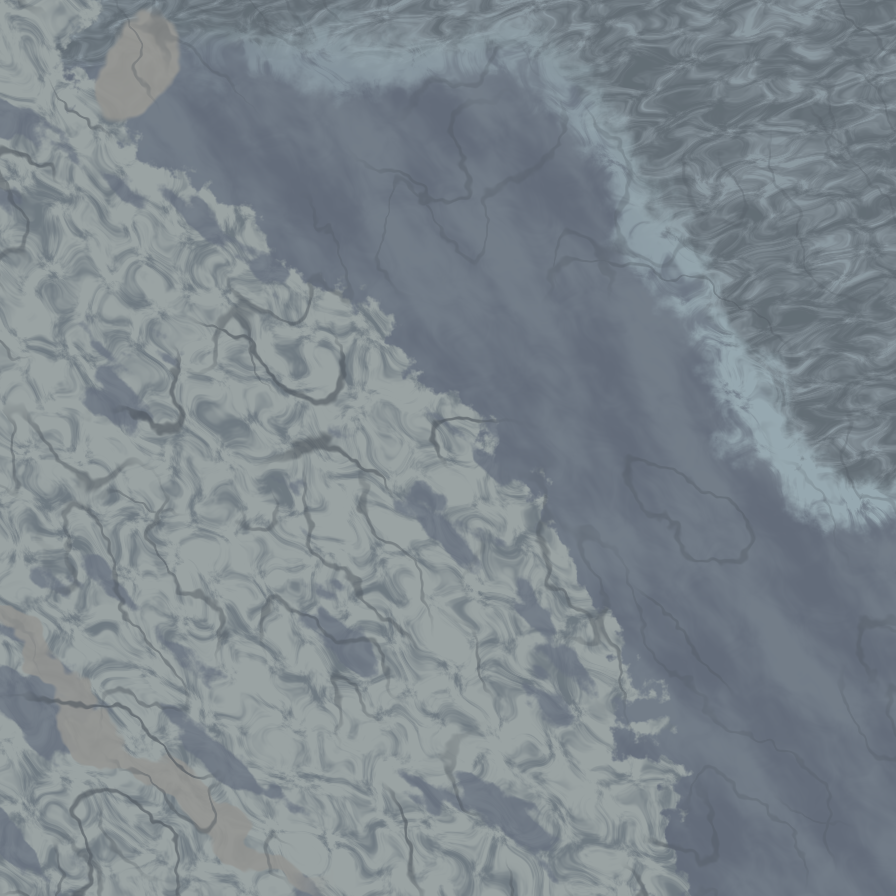
Write a WebGL 1 fragment shader that draws this texture.

```glsl
precision highp float;
// Weathered slate: a pale crusted slope, a smooth dark band and a bluish lace vein.

uniform vec2 u_resolution;

#define GRAIN_SCALE 34.0
#define GRAIN_WARP 0.9
#define EDGE_ROUGHNESS 0.085
#define EDGE_SOFTNESS 0.006
#define PATCH_LEVEL 0.20
#define VEIN_WIDTH 0.050
#define CRACK_WIDTH 0.0016
#define CRACK_DEPTH 0.62
#define SLOPE_ANGLE -0.78
#define UPPER_ANGLE 0.22

const vec3 SLATE_DARK = vec3(0.390, 0.425, 0.480);
const vec3 SLATE_MID  = vec3(0.450, 0.490, 0.535);
const vec3 GREY_DARK  = vec3(0.390, 0.430, 0.460);
const vec3 GREY_BLUE  = vec3(0.520, 0.565, 0.595);
const vec3 PALE_CRUST = vec3(0.605, 0.640, 0.640);
const vec3 PALE_BLUE  = vec3(0.590, 0.660, 0.690);
const vec3 TAN_CLAY   = vec3(0.575, 0.580, 0.570);
const vec3 CRACK_TINT = vec3(0.310, 0.340, 0.370);

vec2 gradientAt(vec2 cell) {
  vec3 h = fract(cell.xyx * vec3(0.1031, 0.1030, 0.0973));
  h += dot(h, h.yzx + 33.33);
  float angle = 6.2832 * fract((h.x + h.y) * h.z);
  return vec2(cos(angle), sin(angle));
}

float noise(vec2 p) {
  vec2 i = floor(p), f = fract(p);
  vec2 u = f * f * f * (f * (f * 6.0 - 15.0) + 10.0);
  vec2 e = vec2(1.0, 0.0);
  float low = mix(dot(gradientAt(i), f), dot(gradientAt(i + e), f - e), u.x);
  float high = mix(dot(gradientAt(i + e.yx), f - e.yx), dot(gradientAt(i + 1.0), f - 1.0), u.x);
  return mix(low, high, u.y);
}

float fbm(vec2 p) {
  float sum = 0.0, amp = 1.0;
  for (int k = 0; k < 4; k++) {
    sum += amp * noise(p);
    p = mat2(1.6, 1.2, -1.2, 1.6) * p + 17.3;
    amp *= 0.55;
  }
  return sum;
}

// Coordinates whose x axis follows the bedding, squeezed across it.
vec2 along(vec2 p, float angle, float squeeze) {
  float c = cos(angle), s = sin(angle);
  return vec2(c * p.x + s * p.y, squeeze * (c * p.y - s * p.x));
}

// Curly mineral grain drawn out along the bedding.
float grain(vec2 p, float angle, float squeeze) {
  vec2 q = along(p, angle, squeeze) * GRAIN_SCALE;
  vec2 warp = vec2(noise(q * 0.6 + 3.1), noise(q * 0.6 + 41.7));
  return fbm(q + GRAIN_WARP * 2.0 * warp);
}

// Broken thin lines on the zero contour of a stretched noise.
float crack(vec2 p, float angle, float scale, float seed) {
  vec2 bend = vec2(fbm(p * 13.0 + seed), fbm(p * 13.0 + seed + 9.0)) * 0.022;
  float n = noise(along(p + bend, angle, 2.0) * scale + seed);
  float dist = abs(n) / (scale * 1.7);
  float broken = smoothstep(-0.05, 0.18, noise(p * 4.5 + seed * 2.0));
  return broken * (1.0 - smoothstep(CRACK_WIDTH * 0.5, CRACK_WIDTH * 2.2, dist));
}

void main() {
  vec2 p = gl_FragCoord.xy / u_resolution;
  float rough = fbm(p * 9.0 + 5.0);
  float fray = fbm(p * 46.0 + 20.0);
  float ragged = EDGE_ROUGHNESS * (0.65 * rough + 0.26 * fray);
  float slopeGrain = grain(p, SLOPE_ANGLE, 1.35);
  float upperGrain = grain(p + 7.0, UPPER_ANGLE, 2.1);

  // Smooth dark band with faint drawn-out shading.
  float shade = fbm(along(p, SLOPE_ANGLE - 0.15, 2.4) * 6.0);
  vec3 color = mix(SLATE_DARK, SLATE_MID, smoothstep(-0.6, 0.55, shade + 0.22 * slopeGrain));

  // Streaked upper beds above the vein.
  float turn = smoothstep(0.56, 0.97, p.x);
  float steep = 1.0 + 1.1 * turn * (1.0 - turn) * 4.0;
  float veinSide = (p.y - 0.94 + 0.5 * turn) / steep;
  float upper = smoothstep(-0.015, 0.02, veinSide + ragged * 0.6);
  float beds = upperGrain + 0.7 * fbm(along(p, UPPER_ANGLE, 2.5) * 5.0 + 8.0);
  vec3 bedColor = mix(GREY_DARK, GREY_BLUE, smoothstep(-0.65, 0.75, beds));
  float wisps = smoothstep(0.30, 0.75, beds);
  color = mix(color, mix(bedColor, PALE_BLUE, 0.4 * wisps), upper);

  // Bluish vein, frayed into lace.
  float reach = smoothstep(0.14, 0.35, p.x) * mix(0.65, 1.15, turn);
  float core = 1.0 - smoothstep(0.25, 1.0, abs(veinSide + ragged * 0.7) / VEIN_WIDTH);
  float lace = smoothstep(-0.65, 0.25, slopeGrain + 0.5 * rough);
  color = mix(color, PALE_BLUE, clamp(core * reach * (0.2 + 0.8 * lace), 0.0, 1.0));

  // Pale crust on the lower left, broken by long dark patches.
  float border = max(0.74 + 0.07 * p.y - 0.9 * p.y * p.y, 0.11);
  float edge = (p.x - border) * 0.75 + ragged;
  float crust = 1.0 - smoothstep(-EDGE_SOFTNESS, EDGE_SOFTNESS, edge);
  float tone = slopeGrain + 0.45 * rough;
  vec3 crustColor = mix(mix(GREY_DARK, GREY_BLUE, 0.35), PALE_CRUST, smoothstep(-0.75, 0.28, tone));
  float hollow = fbm(along(p, SLOPE_ANGLE + 0.1, 2.3) * 4.6 + 31.0) + 0.10 * fray;
  float patchMask = smoothstep(PATCH_LEVEL, PATCH_LEVEL + 0.12, hollow - 0.09);
  crustColor = mix(crustColor, mix(SLATE_DARK, SLATE_MID, 0.6 + 0.5 * slopeGrain), 0.88 * patchMask);

  // Clay seam near the corner and a clay pocket near the top.
  float seam = abs(p.y - 0.31 + 1.25 * p.x - 1.3 * p.x * p.x + 0.07 * rough) / 1.4;
  float pocket = length((p - vec2(0.145, 0.93)) * vec2(1.0, 0.75)) + 0.03 * rough;
  float clay = (1.0 - smoothstep(0.012, 0.018, seam)) * (1.0 - smoothstep(0.32, 0.38, p.x));
  crustColor = mix(crustColor, TAN_CLAY + 0.015 * slopeGrain, 0.9 * clay);
  color = mix(color, crustColor, crust);
  color = mix(color, TAN_CLAY + 0.02 * slopeGrain, 1.0 - smoothstep(0.038, 0.046, pocket));

  // Cracks: strong in the crust, fainter in the dark slate.
  float lines = max(crack(p, SLOPE_ANGLE, 4.0, 2.0), 0.75 * crack(p, SLOPE_ANGLE - 0.3, 7.0, 13.0));
  color = mix(color, CRACK_TINT, lines * CRACK_DEPTH * mix(0.55, 1.0, crust));

  gl_FragColor = vec4(color, 1.0);
}
```
